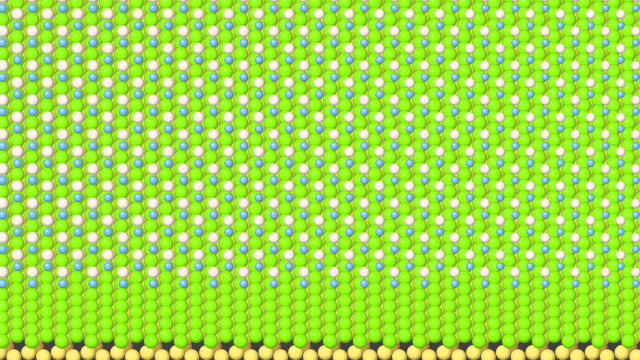
Give the GLSL for this pattern, as a WebGL 1 fragment shader.

```glsl
precision highp float;
// Packed rows of glossy green spheres studded with white and blue beads, above a gold edge.
uniform vec2 u_resolution;

// Layout units: the canvas is 432 high, with y measured downward.
const float HEIGHT = 432.0;
const vec2 GREEN_PITCH = vec2(17.9, 13.77);
const vec2 BEAD_PITCH = vec2(18.1, 41.31);
const vec2 EDGE_PITCH = vec2(17.8, 400.0);

const vec3 DARK = vec3(0.25, 0.25, 0.24);
const vec3 TAN = vec3(0.93, 0.78, 0.43);
const vec3 GREEN = vec3(0.56, 0.98, 0.06);
const vec3 WHITE = vec3(0.98, 0.92, 0.86);
const vec3 BLUE = vec3(0.47, 0.74, 0.93);
const vec3 YELLOW = vec3(1.0, 0.91, 0.42);
const vec3 GOLD = vec3(0.76, 0.60, 0.26);

// Lit sphere: darker toward the lower right, with a pale spot up left.
vec3 shadeSphere(vec2 q, vec3 tint, float gloss) {
  float rim = smoothstep(0.55, 1.25, length(q + vec2(0.12, 0.16)));
  float spot = 1.0 - smoothstep(0.05, 0.55, length(q + vec2(0.18, 0.24)));
  vec3 lit = tint * (1.03 - 0.36 * rim);
  return mix(lit, vec3(1.0), gloss * spot);
}

// Staggered columns of spheres; lower spheres overlap the ones above.
vec3 sphereLayer(vec3 base, vec2 p, vec2 origin, vec2 pitch, float stagger,
                 float radius, float lastY, vec3 tint, float gloss, float aa) {
  vec3 color = base;
  float nearColumn = floor((p.x - origin.x) / pitch.x + 0.5);
  for (int i = -1; i <= 1; i++) {
    float column = nearColumn + float(i);
    float startY = origin.y + stagger * mod(column, 2.0);
    float nearRow = floor((p.y - startY) / pitch.y + 0.5);
    for (int j = -1; j <= 1; j++) {
      vec2 center = vec2(origin.x + column * pitch.x,
                         startY + (nearRow + float(j)) * pitch.y);
      vec2 offset = p - center;
      float cover = clamp((radius - length(offset)) / aa + 0.5, 0.0, 1.0);
      cover *= step(center.y, lastY);
      color = mix(color, shadeSphere(offset / radius, tint, gloss), cover);
    }
  }
  return color;
}

void main() {
  float aa = HEIGHT / u_resolution.y;
  vec2 p = vec2(gl_FragCoord.x, u_resolution.y - gl_FragCoord.y) * aa;
  float across = gl_FragCoord.x / u_resolution.x;

  // Dark ground and the two gold rows along the bottom
  vec3 color = DARK;
  color = sphereLayer(color, p, vec2(8.0, 416.0), EDGE_PITCH * vec2(2.0, 1.0), 0.0,
                      9.0, 430.0, GOLD, 0.1, aa);
  color = sphereLayer(color, p, vec2(16.5, 428.0), EDGE_PITCH, -5.0,
                      9.0, 430.0, YELLOW, 0.35, aa);

  // Tan bed showing between the green columns
  color = mix(color, TAN * 0.93, 1.0 - smoothstep(404.0, 404.0 + aa, p.y));
  color = sphereLayer(color, p, vec2(25.0, 13.0), GREEN_PITCH, GREEN_PITCH.y * 0.5,
                      9.4, 406.0, TAN, 0.12, aa);

  // Green spheres
  color = sphereLayer(color, p, vec2(20.5, 17.0), GREEN_PITCH, GREEN_PITCH.y * 0.5,
                      8.9, 411.0, GREEN, 0.22, aa);

  // Beads drift off the green columns and narrow toward the right
  float beadScale = mix(1.0, 0.8, across);
  color = sphereLayer(color, p, vec2(21.0, 30.5), BEAD_PITCH, BEAD_PITCH.y * 0.5,
                      5.6 * beadScale, 345.0, BLUE, 0.6, aa);
  color = sphereLayer(color, p, vec2(21.0, 17.0), BEAD_PITCH, BEAD_PITCH.y * 0.5,
                      7.3 * beadScale, 331.0, WHITE, 0.75, aa);

  gl_FragColor = vec4(color, 1.0);
}
```
